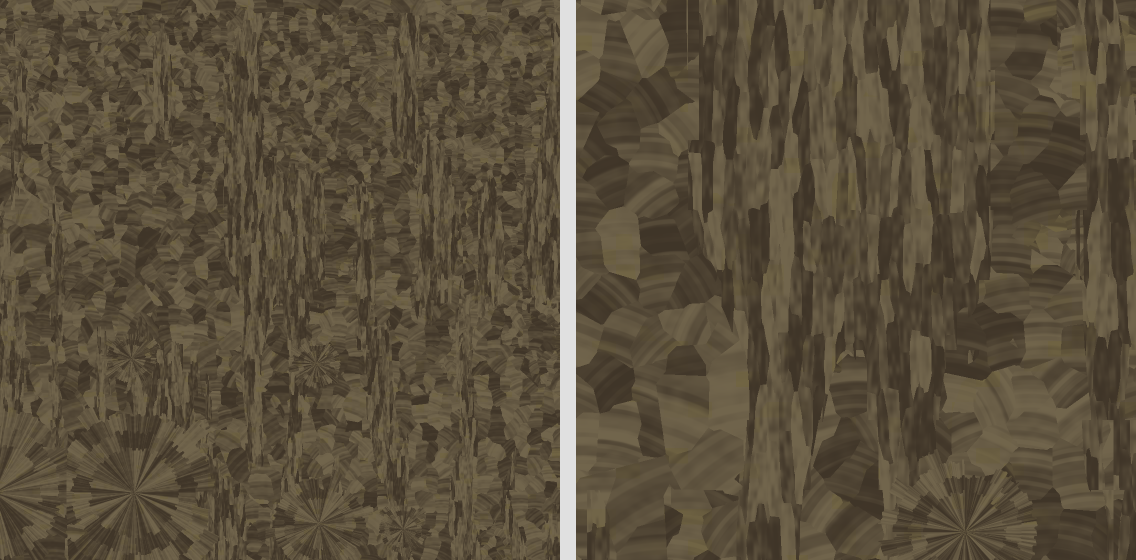
Left, the full canvas; right, a detail of the centre.
Write a Shadertoy shader that draws this texture.

```glsl
// Brown bark-like mosaic of striped shards, vertical slivers and radial fans.

float hash(vec2 p) {
    vec3 q = fract(vec3(p.xyx) * vec3(0.1031, 0.1030, 0.0973));
    q += dot(q, q.yzx + 33.33);
    return fract((q.x + q.y) * q.z);
}

float noise(vec2 p) {
    vec2 i = floor(p), f = fract(p);
    f = f * f * (3.0 - 2.0 * f);
    return mix(mix(hash(i), hash(i + vec2(1, 0)), f.x),
               mix(hash(i + vec2(0, 1)), hash(i + vec2(1, 1)), f.x), f.y);
}

// Bands with fairly crisp borders along one axis
float bands(float x, float seed) {
    float i = floor(x), f = smoothstep(0.65, 1.0, fract(x));
    return mix(hash(vec2(i, seed)), hash(vec2(i + 1.0, seed)), f);
}

mat2 rotation(float a) {
    float c = cos(a), s = sin(a);
    return mat2(c, -s, s, c);
}

// Nearest tilted block: xy = local position, zw = block id
vec4 shard(vec2 p, vec2 size, float tilt) {
    vec2 cell = floor(p / size);
    vec4 nearest = vec4(0.0);
    float best = 1e5;
    for (int y = -1; y <= 1; y++)
    for (int x = -1; x <= 1; x++) {
        vec2 id = cell + vec2(x, y);
        vec2 site = id + 0.1 + 0.8 * vec2(hash(id + 17.0), hash(id + 91.0));
        float turn = hash(id + 53.0) * 2.0 - 1.0;
        vec2 d = rotation(tilt * turn * abs(turn)) * (p - site * size) / size;
        float dist = max(abs(d.x), abs(d.y)) + 0.25 * length(d);
        if (dist < best) {
            best = dist;
            nearest = vec4(d, id);
        }
    }
    return nearest;
}

// Block tone with stripes running across its width
float shardTone(vec2 p, vec2 size, float tilt) {
    vec4 s = shard(p, size, tilt);
    float seed = hash(s.zw + 7.0) * 400.0;
    float y = s.y + 0.12 * s.x * s.x;
    return 0.52 * hash(s.zw + 29.0) + 0.28 * bands(y * 4.0 + seed, seed)
         + 0.20 * bands(y * 11.0 + seed, seed + 5.0);
}

// Narrow upright splinters
float sliverTone(vec2 p) {
    vec4 s = shard(p, vec2(0.0065, 0.036), 0.12);
    return 0.65 * hash(s.zw + 3.0) + 0.35 * noise(vec2(s.x * 3.0, s.y * 5.0) + s.zw * 9.0);
}

// Centre and radius of each radial fan
const vec3 fans[6] = vec3[6](
    vec3(0.24, 0.12, 0.080), vec3(-0.01, 0.12, 0.085), vec3(0.57, 0.065, 0.046),
    vec3(0.72, 0.055, 0.024), vec3(0.235, 0.36, 0.025), vec3(0.565, 0.35, 0.024));

// Fan with ragged rim and rings of blocks: x = tone, y = coverage
vec2 fanTone(vec2 p) {
    float best = 1e5, angle = 0.0, seed = 0.0;
    for (int i = 0; i < 6; i++) {
        vec2 d = p - fans[i].xy;
        float r = length(d) / fans[i].z;
        if (r < best) {
            best = r;
            angle = atan(d.x, d.y);
            seed = float(i) * 13.0;
        }
    }
    float rim = 0.94 + 0.12 * bands(angle * 22.0, seed);
    float fine = bands(angle * 30.0, seed + 2.0);
    if (best < rim)
        return vec2(0.55 * bands(angle * 7.0, seed + 1.0) + 0.3 * fine
                    + 0.15 * noise(vec2(angle * 60.0, seed)), 1.0);
    float ring = floor((best - rim) / 0.38);
    float sector = floor(angle * (3.2 + ring) + hash(vec2(ring, seed)) * 5.0);
    vec2 id = vec2(sector, ring * 7.0 + seed);
    float keep = step(ring + 1.6 * hash(id + 41.0), 2.4);
    return vec2(0.5 * hash(id) + 0.3 * fine + 0.2 * bands(angle * 70.0, seed + ring), keep);
}

vec3 mosaic(vec2 p) {
    // Coarse patches decide how finely their area is broken up
    vec4 region = shard(p, vec2(0.055, 0.075), 0.8);
    float pick = hash(region.zw + 71.0);
    float detail = 0.55 * p.x + 0.85 * p.y * p.y + 0.55 * pick;
    vec2 size = detail < 0.52 ? vec2(0.040, 0.050)
              : detail < 0.95 ? vec2(0.023, 0.030) : vec2(0.013, 0.021);
    float border = 0.972 + 0.018 * hash(vec2(floor(p.x * 38.0), 4.0));
    if (p.y > border) size = vec2(0.032, 0.036);
    float tone = shardTone(p, size, 1.1);

    // Splinters gather in long upright seams
    float seam = noise(vec2(p.x * 26.0 + 0.6 * noise(p * 9.0), p.y * 3.5));
    seam += 0.14 * (hash(vec2(floor(p.x * 150.0), floor(p.y * 24.0))) - 0.5);
    float limit = 0.68 - 0.12 * smoothstep(0.1, 0.6, p.x) + 0.10 * smoothstep(0.75, 0.95, p.y);
    if (seam > limit && p.y < border) tone = sliverTone(p);

    vec2 fan = fanTone(p);
    tone = mix(tone, fan.x, fan.y);

    // Faint grain, then the brown ramp with an olive drift
    tone += 0.10 * (noise(p * vec2(160.0, 260.0)) - 0.5);
    tone = smoothstep(0.10, 0.88, tone);
    vec3 colour = mix(vec3(0.247, 0.206, 0.156), vec3(0.445, 0.397, 0.300), tone);
    float olive = hash(floor(p * vec2(70.0, 110.0)) + region.zw);
    return colour - vec3(0.0, 0.0, 0.035) * smoothstep(0.8, 1.0, olive) * tone;
}

void mainImage(out vec4 fragColor, in vec2 fragCoord) {
    // Four samples smooth the edges
    vec3 sum = vec3(0.0);
    for (int i = 0; i < 4; i++) {
        vec2 offset = vec2(i % 2, i / 2) * 0.5 - 0.25;
        sum += mosaic((fragCoord + offset) / iResolution.xy);
    }
    fragColor = vec4(sum / 4.0, 1.0);
}
```
